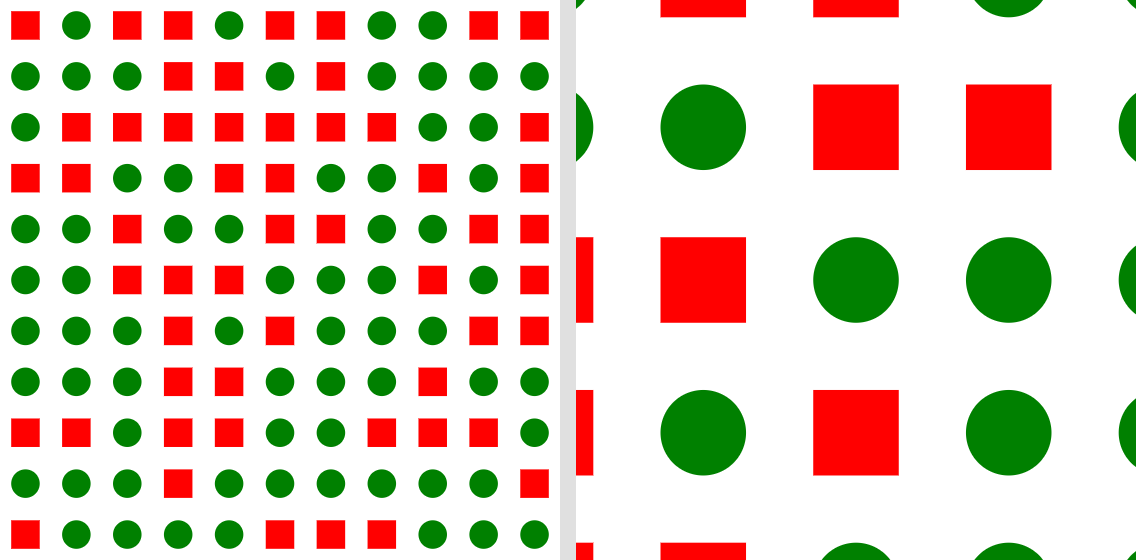
Left, the full canvas; right, a detail of the centre.
A WebGL 1 fragment shader for this pattern:

```glsl
precision highp float;
// Grid of red squares and green discs, chosen at random per cell, on white.

uniform vec2 u_resolution;

#define CELLS 11.0
#define HALF_SIZE 0.28
#define SQUARE_SHARE 0.512
#define SEED 3.0
#define PAPER vec3(1.0)
#define SQUARE_COLOR vec3(1.0, 0.0, 0.0)
#define DISC_COLOR vec3(0.0, 0.502, 0.0)

float hash(vec2 cell) {
  vec3 p = fract(vec3(cell.xyx + SEED) * 0.1031);
  p += dot(p, p.yzx + 33.33);
  return fract((p.x + p.y) * p.z);
}

float squareDistance(vec2 p, float halfSide) {
  vec2 d = abs(p) - halfSide;
  return max(d.x, d.y);
}

float discDistance(vec2 p, float radius) {
  return length(p) - radius;
}

void main() {
  // Cell coordinates, with the pixel size in the same units
  float side = min(u_resolution.x, u_resolution.y);
  vec2 grid = gl_FragCoord.xy / side * CELLS;
  float pixel = CELLS / side;
  vec2 cell = floor(grid);
  vec2 p = fract(grid) - 0.5;

  // Each cell holds one of the two shapes
  bool isSquare = hash(cell) < SQUARE_SHARE;
  float dist = isSquare ? squareDistance(p, HALF_SIZE) : discDistance(p, HALF_SIZE);
  vec3 ink = isSquare ? SQUARE_COLOR : DISC_COLOR;

  // One-pixel soft edge
  float coverage = clamp(0.5 - dist / pixel, 0.0, 1.0);
  gl_FragColor = vec4(mix(PAPER, ink, coverage), 1.0);
}
```
